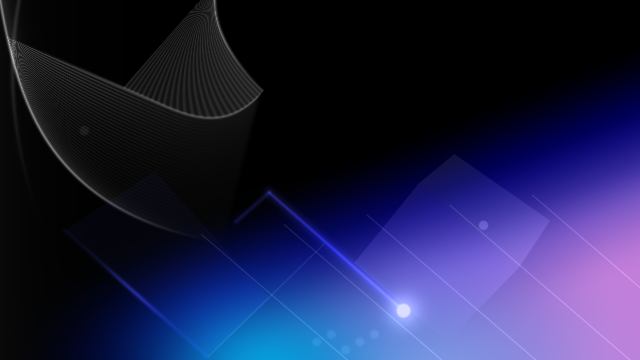
Give the GLSL for this background, as a Shadertoy shader.

```glsl
// Dark abstract backdrop: blue-violet glow, translucent panels and fine ribbons of gray threads.

const vec3 NAVY = vec3(0.0, 0.0, 0.43);
const vec3 VIOLET = vec3(0.36, 0.28, 0.74);
const vec3 PINK = vec3(0.77, 0.49, 0.85);
const vec3 PERIWINKLE = vec3(0.52, 0.62, 0.91);
const vec3 CYAN = vec3(0.02, 0.62, 0.86);
const vec3 EDGE_BLUE = vec3(0.25, 0.25, 0.85);

float glow(vec2 p, vec2 center, vec2 radius) {
    vec2 q = (p - center) / radius;
    return exp(-dot(q, q));
}

float soft(float d, float width) {
    return exp(-d * d / (width * width));
}

float segment(vec2 p, vec2 a, vec2 b) {
    vec2 ab = b - a;
    return length(p - a - ab * clamp(dot(p - a, ab) / dot(ab, ab), 0.0, 1.0));
}

float disc(vec2 p, vec2 center, float radius, float blur) {
    return 1.0 - smoothstep(radius - blur, radius + blur, length(p - center));
}

float outside(vec2 p, vec2 a, vec2 b) {
    vec2 e = normalize(b - a);
    return dot(p - a, vec2(e.y, -e.x));
}

// Convex panel with counter-clockwise corners.
float panel(vec2 p, vec2 a, vec2 b, vec2 c, vec2 d) {
    float s = max(max(outside(p, a, b), outside(p, b, c)),
                  max(outside(p, c, d), outside(p, d, a)));
    return 1.0 - smoothstep(-0.002, 0.002, s);
}

// Boundaries of the ribbons.
float foldCurve(float x) {
    float t = max(x - 0.45, 0.0);
    return 0.907 - 0.44 * x + 0.5 * t * t + 5.5 * t * t * t;
}

float arcCurve(float x) {
    return 0.28 + 0.53 * exp(-x / 0.25) + 0.19 * exp(-x / 0.05);
}

float threads(float v, float count) {
    float d = abs(fract(v * count) - 0.5);
    return 1.0 - smoothstep(0.08, 0.38, d);
}

vec3 backdrop(vec2 p) {
    float depth = 0.15 + 0.4 * p.x - p.y;
    float fromLeft = smoothstep(0.0, 0.65, p.x);
    vec3 col = NAVY * smoothstep(-0.03, 0.25, depth) * fromLeft;
    float right = smoothstep(0.62, 1.15, p.x);
    col = mix(col, VIOLET, smoothstep(0.15, 0.45, depth) * right);
    col = mix(col, PINK, smoothstep(0.3, 0.62, depth) * smoothstep(1.1, 1.72, p.x));
    col = mix(col, PERIWINKLE, 0.9 * glow(p, vec2(1.2, -0.04), vec2(0.42, 0.24)));
    return mix(col, CYAN, glow(p, vec2(0.75, -0.03), vec2(0.28, 0.19)));
}

float ribbons(vec2 p) {
    float top = foldCurve(p.x), low = arcCurve(p.x);
    float slope = (arcCurve(p.x + 0.002) - low) / 0.002;
    float arcDist = (p.y - low) / sqrt(1.0 + slope * slope);
    float below = smoothstep(-0.002, 0.002, top - p.y);
    float above = smoothstep(-0.002, 0.002, arcDist);
    float side = smoothstep(0.0, 0.02, 0.734 - 0.25 * (0.75 - p.y) - p.x);

    // Lower sheet, fading downward from the fold.
    float v = (top - p.y) / max(top - low, 0.02);
    float fade = exp(-max(top - p.y, 0.0) / 0.17);
    float lit = below * above * side * fade * (0.07 + 0.15 * threads(v, 34.0) * smoothstep(0.65, 0.1, p.x));
    lit += 0.22 * soft(top - p.y, 0.004) * side * smoothstep(0.02, 0.45, p.x);

    // Upper sheet between a straight fold and a curved rim.
    float left = 0.34 + 0.889 * (p.y - 0.757);
    float r = (1.0 - p.y) / 0.25;
    float rim = 0.597 + 0.137 * r * r;
    float u = (p.x - left) / max(rim - left, 0.02);
    float sheet = smoothstep(0.0, 0.01, u) * (1.0 - smoothstep(0.99, 1.0, u)) * (1.0 - below);
    lit += sheet * (0.06 + 0.07 * threads(u, 26.0) + 0.08 * u * u);
    lit += 0.3 * soft(p.x - rim, 0.004) * smoothstep(0.74, 0.9, p.y);

    // Bright arc, a faint companion and haze on the left.
    float arcFade = smoothstep(0.6, 0.1, p.x);
    lit += arcFade * (0.38 * soft(arcDist, 0.004) + 0.14 * above * exp(-abs(arcDist) / 0.025));
    float companion = 0.035 + 0.45 * (p.y - 0.8) * (p.y - 0.8);
    lit += 0.12 * soft(p.x - companion, 0.006) * smoothstep(0.35, 0.9, p.y);
    return lit + 0.035 * exp(-p.x / 0.12);
}

void mainImage(out vec4 fragColor, in vec2 fragCoord) {
    vec2 p = fragCoord / iResolution.y;
    vec3 col = backdrop(p) + ribbons(p);

    // Translucent panels.
    vec2 corner = vec2(1.164, 0.491), tip = vec2(1.44, 0.255);
    col += 0.07 * panel(p, corner, tip, vec2(1.528, 0.387), vec2(1.262, 0.572));
    col += vec3(0.07, 0.06, 0.09) * smoothstep(0.02, 0.3, p.y) * panel(p, corner, vec2(0.984, 0.27), vec2(1.24, 0.05), tip);
    col += vec3(0.012, 0.012, 0.045) * panel(p, vec2(0.18, 0.359), vec2(0.574, 0.01), vec2(0.75, 0.17), vec2(0.43, 0.525));

    // Parallel hairlines and one crossing line.
    for (int i = 0; i < 5; i++) {
        float k = float(i), x = 0.56 + 0.23 * k;
        vec2 start = vec2(x, 0.83 + 0.225 * k - 0.86 * x);
        col += 0.1 * soft(segment(p, start, start + vec2(0.6, -0.516)), 0.0018);
    }
    col += 0.07 * soft(segment(p, vec2(0.9, 0.322), vec2(0.579, 0.01)), 0.002);

    // Glowing edges.
    vec2 peak = vec2(0.748, 0.465), lamp = vec2(1.121, 0.137);
    float beam = segment(p, peak, lamp);
    float hook = segment(p, vec2(0.655, 0.384), peak);
    float edge = segment(p, vec2(0.18, 0.359), vec2(0.574, 0.01));
    col += EDGE_BLUE * (0.35 * soft(beam, 0.004) + 0.2 * soft(beam, 0.014) + 0.22 * soft(hook, 0.006));
    col += EDGE_BLUE * soft(edge, 0.006) * (0.08 + 0.4 * glow(p, vec2(0.37, 0.19), vec2(0.1)));

    // Lights.
    col += 0.25 * glow(p, lamp, vec2(0.045));
    col = mix(col, vec3(0.86, 0.87, 1.0), disc(p, lamp, 0.019, 0.004));
    col += 0.13 * disc(p, vec2(1.343, 0.374), 0.013, 0.003);
    col += 0.06 * disc(p, vec2(0.234, 0.637), 0.013, 0.004);
    for (int i = 0; i < 5; i++) {
        float k = float(i);
        col += 0.05 * disc(p, vec2(0.88 + 0.04 * k, 0.05 + 0.025 * sin(k * 2.1)), 0.012, 0.005);
    }
    fragColor = vec4(clamp(col, 0.0, 1.0), 1.0);
}
```
